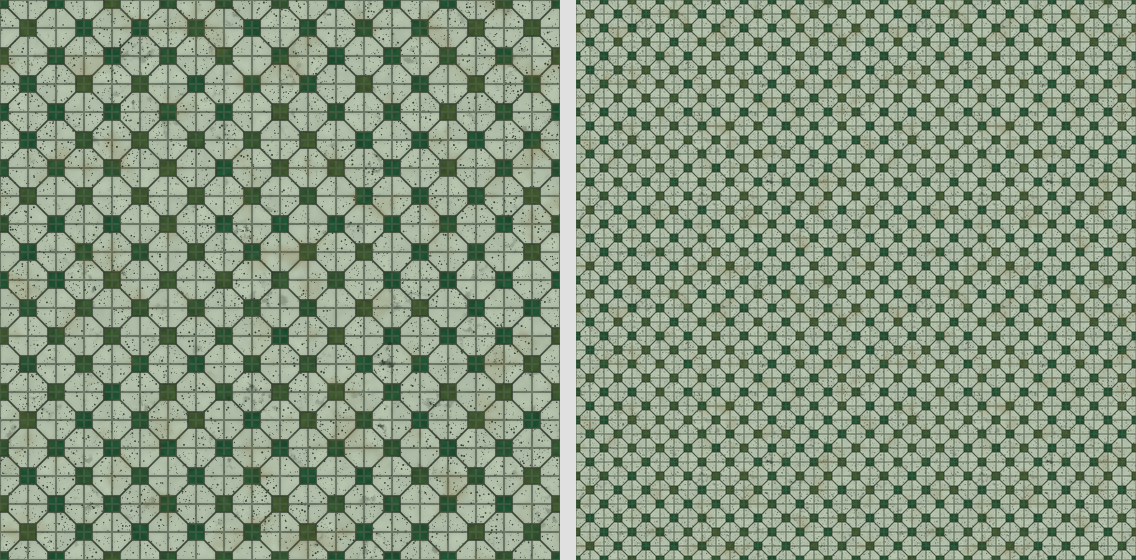
Left, the tile; right, the same tile 2 across and 2 down.
This pattern is drawn by a WebGL 1 fragment shader. Its source:

```glsl
precision highp float;

uniform vec2 u_resolution;

const float CELLS = 20.0;           // half-repeats per side: 10 octagons across and down
const float SQUARE_HALF = 0.285;    // sizes below are in cells
const float GRID_HALF = 0.019;
const float CUT_HALF = 0.029;
const float INNER_HALF = 0.022;
const float SPECKS_PER_CELL = 10.0;
const vec2 SPECK_DENSITY = vec2(0.12, 0.46);
const vec2 SPECK_RADIUS = vec2(0.10, 0.34);

const vec3 PALE = vec3(0.70, 0.755, 0.67);
const vec3 EMERALD = vec3(0.11, 0.31, 0.19);
const vec3 OLIVE = vec3(0.24, 0.33, 0.17);
const vec3 GROUT = vec3(0.23, 0.28, 0.21);
const vec3 INNER_GROUT = vec3(0.33, 0.39, 0.31);
const vec3 SPECK = vec3(0.20, 0.25, 0.19);
const vec3 OCHRE = vec3(0.61, 0.60, 0.46);
const vec3 GREY_STAIN = vec3(0.48, 0.52, 0.45);
const vec3 SOOT = vec3(0.13, 0.17, 0.13);

float hash(vec2 p) {
  vec3 q = fract(p.xyx * 0.1031);
  q += dot(q, q.yzx + 33.33);
  return fract((q.x + q.y) * q.z);
}

float cornerSlope(vec2 corner, vec2 offset, float period, float seed) {
  vec2 wrapped = floor(mod(corner + 0.5, period));
  float angle = 6.28318 * hash(wrapped + seed);
  return dot(vec2(cos(angle), sin(angle)), offset);
}

// Gradient noise that wraps after a whole number of lattice steps
float gradientNoise(vec2 p, float period, float seed) {
  vec2 i = floor(p), f = fract(p);
  vec2 w = f * f * f * (f * (f * 6.0 - 15.0) + 10.0);
  vec2 e = vec2(1.0, 0.0);
  float low = mix(cornerSlope(i, f, period, seed),
                  cornerSlope(i + e.xy, f - e.xy, period, seed), w.x);
  float high = mix(cornerSlope(i + e.yx, f - e.yx, period, seed),
                   cornerSlope(i + e.xx, f - e.xx, period, seed), w.x);
  return mix(low, high, w.y);
}

float fbm(vec2 uv, float period, float seed) {
  float sum = 0.0, weight = 0.5;
  for (int octave = 0; octave < 4; octave++) {
    sum += weight * gradientNoise(uv * period, period, seed);
    period *= 2.0;
    weight *= 0.5;
    seed += 17.0;
  }
  return sum;
}

// Share of a pixel covered by a line of the given half width
float lineCover(float d, float halfWidth, float px) {
  float span = min(d + 0.5 * px, halfWidth) - max(d - 0.5 * px, -halfWidth);
  return clamp(span / px, 0.0, 1.0);
}

// Jittered dots, with their own layout on every tile
float specks(vec2 local, float seed, float density, float px) {
  vec2 p = local * SPECKS_PER_CELL;
  float cover = 0.0;
  for (int y = -1; y <= 1; y++) {
    for (int x = -1; x <= 1; x++) {
      vec2 id = floor(p) + vec2(float(x), float(y));
      vec2 key = id + 2.0 + seed * 311.0;
      vec2 center = id + vec2(hash(key + 5.3), hash(key + 41.7));
      float size = hash(key + 71.9);
      float radius = mix(SPECK_RADIUS.x, SPECK_RADIUS.y, size * size * size);
      float dotCover = clamp((radius - length(p - center)) / px + 0.5, 0.0, 1.0);
      cover = max(cover, dotCover * step(hash(key), density) * mix(0.6, 1.0, size));
    }
  }
  return cover;
}

void main() {
  vec2 uv = gl_FragCoord.xy / u_resolution;
  vec2 p = uv * CELLS;
  float px = CELLS / min(u_resolution.x, u_resolution.y);

  // Mirror odd cells so squares always sit on the main diagonal
  vec2 cell = floor(p), local = fract(p);
  vec2 g = local;
  if (mod(cell.x + cell.y, 2.0) > 0.5) g.x = 1.0 - g.x;
  vec2 q = g.x + g.y > 1.0 ? 1.0 - g : g;

  // Distances to the three kinds of joint
  vec2 toGrid = min(local, 1.0 - local);
  float gridDist = min(toGrid.x, toGrid.y);
  float squareDist = max(q.x, q.y) - SQUARE_HALF;
  float cutDist = abs(g.x - g.y) * 0.70711;
  float inSquare = clamp(0.5 - squareDist / px, 0.0, 1.0);
  float jointDist = min(gridDist, min(abs(squareDist), squareDist > 0.0 ? cutDist : 1.0));

  // Wear fields
  float ochre = smoothstep(0.04, 0.34, fbm(uv, 12.0, 3.0));
  float mottle = smoothstep(-0.05, 0.20, fbm(uv, 70.0, 131.0));
  float greyStain = smoothstep(0.12, 0.30, fbm(uv, 16.0, 57.0)) * mottle;
  float soot = smoothstep(0.27, 0.38, fbm(uv, 15.0, 211.0)) * mottle;
  float edgeDirt = exp(-jointDist * 16.0);

  // Pale speckled tiles
  float side = step(g.x, g.y);
  float tileSeed = hash(cell + side * 47.0 + 9.0);
  vec3 pale = PALE * (0.98 + 0.04 * tileSeed + 0.08 * fbm(uv, 40.0, 83.0));
  pale = mix(pale, OCHRE, ochre * (0.35 + 0.45 * edgeDirt));
  pale = mix(pale, GREY_STAIN, 0.65 * greyStain);
  pale *= 1.0 - 0.12 * edgeDirt;
  float density = mix(SPECK_DENSITY.x, SPECK_DENSITY.y, hash(vec2(tileSeed * 97.0, 4.0)));
  pale = mix(pale, SPECK, specks(local, tileSeed, density, px * SPECKS_PER_CELL));

  // Green squares, each split in four
  vec2 node = mod(floor(p + 0.5), CELLS);
  float age = smoothstep(0.3, 1.0, hash(node + 23.0));
  vec3 green = mix(EMERALD, OLIVE, clamp(age + 0.6 * ochre, 0.0, 1.0));
  green *= 1.0 + 0.35 * fbm(uv, 60.0, 29.0);
  green = mix(green, INNER_GROUT, lineCover(gridDist, INNER_HALF, px) * 0.85);

  // Joints over the pale field, then the outline of each square
  float joints = max(lineCover(gridDist, GRID_HALF, px), lineCover(cutDist, CUT_HALF, px));
  vec3 grout = GROUT * (1.0 + 0.5 * fbm(uv, 30.0, 149.0)) + vec3(0.06, 0.03, 0.0) * ochre;
  vec3 color = mix(mix(pale, grout, joints), green, inSquare);
  color = mix(color, grout, lineCover(abs(squareDist), CUT_HALF, px));
  color = mix(color, SOOT, 0.75 * soot);
  gl_FragColor = vec4(color, 1.0);
}
```
